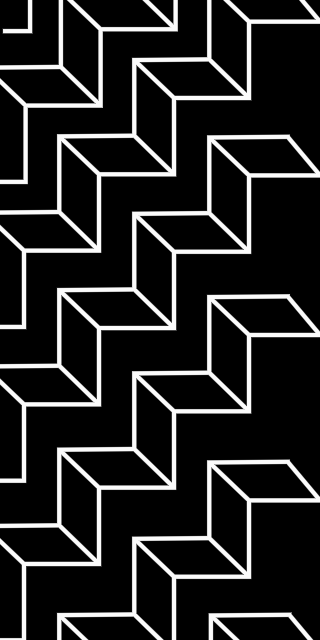
Give the GLSL for this pattern, as a WebGL 1 fragment shader.

```glsl
precision highp float;
// White outlines of folded staircases descending to the left on black.
// Each flight is a zigzag swept along one offset; flights stack downward
// with slowly widening gaps. Strokes are merged as segment distances.
uniform vec2 u_resolution;

#define FIRST_CORNER vec2(0.6540, 0.4297)  // top step of flight 0, y down
#define STEP_SIZE    vec2(0.2344, 0.2385)
#define DEPTH        vec2(0.1242, 0.1185)  // sweep from back to front edge
#define FLIGHT_GAP   0.4896
#define GAP_GROWTH   0.0091
#define TREAD_TILT   0.0022
#define HALF_STROKE  0.0069
#define INK          vec3(0.985)
#define GROUND       vec3(0.0)

// Distance to a segment with round ends, for the slanted edges
float roundBar(vec2 p, vec2 a, vec2 b) {
  vec2 pa = p - a, ba = b - a;
  float t = clamp(dot(pa, ba) / dot(ba, ba), 0.0, 1.0);
  return length(pa - ba * t) - HALF_STROKE;
}

// Distance to a segment with square ends, for treads and risers
float squareBar(vec2 p, vec2 a, vec2 b) {
  vec2 along = normalize(b - a);
  vec2 q = p - 0.5 * (a + b);
  float u = abs(dot(q, along)) - 0.5 * length(b - a);
  float v = abs(dot(q, vec2(-along.y, along.x)));
  return max(u, v) - HALF_STROKE;
}

// Small placement drift of the outer flights
vec2 flightDrift(float flight) {
  if (flight < -2.5) return vec2(0.019, -0.018);
  if (flight < -1.5) return vec2(0.005, 0.009);
  if (flight > 2.5) return vec2(0.005, -0.057);
  return vec2(0.0);
}

float stairStep(vec2 p, vec2 back, float index, float frontLength) {
  vec2 riser = vec2(0.0, STEP_SIZE.y);
  vec2 front = back + DEPTH;
  vec2 backFoot = back + riser - vec2(0.0, TREAD_TILT);
  vec2 frontFoot = front + riser;

  // Risers, the swept corner and the lower front edge
  float d = squareBar(p, back, backFoot);
  d = min(d, squareBar(p, front, frontFoot));
  d = min(d, roundBar(p, back, front));
  d = min(d, squareBar(p, frontFoot, frontFoot - vec2(frontLength, 0.0)));

  // The last step stays open on its lower side
  if (index < 2.5) d = min(d, roundBar(p, backFoot, frontFoot));

  // The first tread is closed by a steeper slanted end
  if (index < 0.5) {
    vec2 end = back + vec2(0.245, -TREAD_TILT);
    vec2 frontEnd = front + vec2(0.222, 0.0);
    d = min(d, squareBar(p, back, end));
    d = min(d, roundBar(p, end, frontEnd));
    d = min(d, squareBar(p, front, frontEnd));
  } else {
    d = min(d, squareBar(p, back, back + vec2(STEP_SIZE.x, -TREAD_TILT)));
  }
  return d;
}

void main() {
  // Width is 1, y runs down from the top edge
  vec2 p = vec2(gl_FragCoord.x, u_resolution.y - gl_FragCoord.y) / u_resolution.x;
  float d = 10.0;

  for (int i = -3; i <= 3; i++) {
    float flight = float(i);
    vec2 start = FIRST_CORNER + flightDrift(flight);
    start.y += flight * (FLIGHT_GAP + GAP_GROWTH * flight);
    // The topmost flight has a clipped front edge
    float frontLength = i == -3 ? 0.078 : STEP_SIZE.x;
    for (int j = 0; j < 4; j++) {
      float index = float(j);
      vec2 back = start + index * vec2(-STEP_SIZE.x, STEP_SIZE.y);
      d = min(d, stairStep(p, back, index, frontLength));
    }
  }

  float blur = 0.75 / u_resolution.x;
  float stroke = 1.0 - smoothstep(-blur, blur, d);
  gl_FragColor = vec4(mix(GROUND, INK, stroke), 1.0);
}
```
